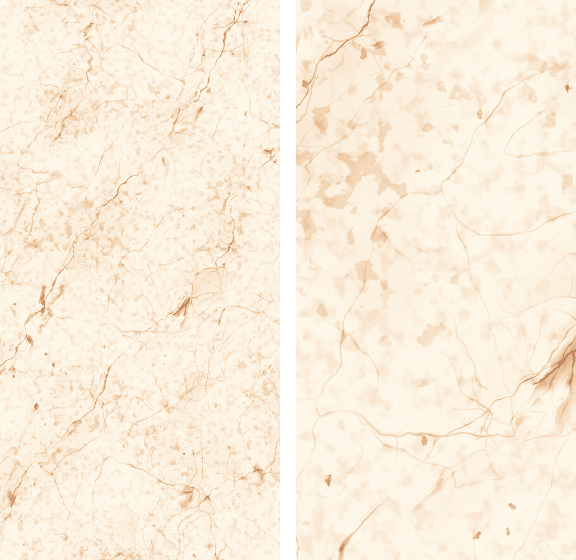
Left, the full canvas; right, a detail of the centre.
This texture is drawn by a WebGL 2 fragment shader. Its source:

```glsl
#version 300 es
precision highp float;
// Cream marble with rust-coloured diagonal veins, crackled webs, pits and freckles.
uniform vec2 u_resolution;
out vec4 fragColor;

const vec2 VEIN_DIR = vec2(0.55, 0.835);
const vec3 TONES[6] = vec3[6](
  vec3(0.995, 0.968, 0.912), vec3(0.98, 0.92, 0.84), vec3(0.96, 0.86, 0.75),
  vec3(0.94, 0.80, 0.65), vec3(0.88, 0.71, 0.55), vec3(0.77, 0.54, 0.38));

vec2 hash2(vec2 p) {
  vec3 q = fract((p.xyx + 61.7) * vec3(0.1031, 0.1030, 0.0973));
  q += dot(q, q.yzx + 33.33);
  return fract((q.xx + q.yz) * q.zy);
}

float noise(vec2 p) {
  vec2 i = floor(p), f = fract(p);
  f = f * f * (3.0 - 2.0 * f);
  float low = mix(hash2(i).x, hash2(i + vec2(1, 0)).x, f.x);
  float high = mix(hash2(i + vec2(0, 1)).x, hash2(i + vec2(1, 1)).x, f.x);
  return mix(low, high, f.y);
}

float fbm(vec2 p) {
  float sum = 0.0, gain = 0.516;
  for (int i = 0; i < 5; i++) {
    sum += gain * noise(p);
    p = mat2(1.6, 1.2, -1.2, 1.6) * p + 5.3;
    gain *= 0.5;
  }
  return sum;
}

vec2 warp(vec2 p, float frequency, float amount) {
  return amount * (vec2(fbm(p * frequency), fbm(p * frequency + 17.3)) - 0.5);
}

float line(float dist, float halfWidth, float pixel) {
  return 1.0 - smoothstep(0.3 * halfWidth, halfWidth + 0.8 * pixel, dist);
}

// Voronoi borders: x = distance to border, y = cell random, z = border random
vec3 crackle(vec2 p) {
  vec2 base = floor(p), nearCell = base, nearOffset = vec2(0);
  float best = 9.0;
  for (int y = -1; y <= 1; y++)
  for (int x = -1; x <= 1; x++) {
    vec2 cell = base + vec2(x, y);
    vec2 offset = cell + hash2(cell) - p;
    float d = dot(offset, offset);
    if (d < best) { best = d; nearCell = cell; nearOffset = offset; }
  }
  vec3 result = vec3(9.0, hash2(nearCell + 0.5).x, 0.0);
  for (int y = -2; y <= 2; y++)
  for (int x = -2; x <= 2; x++) {
    vec2 cell = nearCell + vec2(x, y);
    if (x == 0 && y == 0) continue;
    vec2 offset = cell + hash2(cell) - p;
    float d = dot(0.5 * (nearOffset + offset), normalize(offset - nearOffset));
    if (d < result.x) result.xz = vec2(d, hash2(cell + nearCell + 0.25).y);
  }
  return result;
}

float web(vec2 p, float scale, float keep, float halfWidth, float pixel) {
  vec3 c = crackle(p * scale);
  return line(c.x / scale, halfWidth, pixel) * smoothstep(keep, keep + 0.35, c.z);
}

float pits(vec2 p, float scale, float chance, float pixel) {
  vec2 cell = floor(p * scale), r = hash2(cell + 3.1);
  vec2 offset = fract(p * scale) - 0.35 - 0.3 * hash2(cell + 8.7);
  float d = length(offset * vec2(1.3, 0.9)) + 0.45 * (fbm(p * scale * 5.0) - 0.5);
  float soft = pixel * scale;
  float radius = mix(0.06, 0.18, r.y);
  return step(r.x, chance) * (1.0 - smoothstep(radius - soft, radius + soft, d));
}

vec3 toneRamp(float stain) {
  float t = clamp(stain, 0.0, 0.999) * 5.0;
  int i = int(t);
  return mix(TONES[i], TONES[i + 1], fract(t));
}

void main() {
  vec2 p = gl_FragCoord.xy / u_resolution.x;
  float pixel = 1.0 / u_resolution.x;
  vec2 bent = p + warp(p, 3.0, 0.17) + warp(p, 24.0, 0.026);
  float along = dot(bent, VEIN_DIR);
  float across = dot(bent, vec2(VEIN_DIR.y, -VEIN_DIR.x));
  float grain = fbm(p * 75.0);

  // Main diagonal veins and the broken zone around them
  float veins = 0.0, zone = 0.0;
  for (int i = 0; i < 5; i++) {
    float k = float(i);
    vec2 r = hash2(vec2(k, 7.0)) - 0.5;
    float center = -0.57 + 0.29 * k + 0.1 * r.x + 0.35 * r.y * (along - 1.0);
    center += 0.3 * (fbm(vec2(along * 2.2, k * 9.0)) - 0.5);
    float dist = abs(across - center);
    float strength = mix(0.55, 0.95, exp(-(k - 1.3) * (k - 1.3)));
    float presence = smoothstep(0.25, 0.6, fbm(vec2(along * 8.0, k * 5.0 + 40.0)));
    float swell = smoothstep(0.7, 0.95, noise(vec2(along * 14.0, k * 3.0 + 60.0)));
    veins = max(veins, strength * presence * line(dist, 0.0008 + 0.005 * swell, pixel));
    zone = max(zone, strength * exp(-dist * dist * 170.0));
  }

  // Webs of thinner cracks, stretched along the veins
  vec2 q = vec2(along * 0.75, across);
  float patchy = smoothstep(0.38, 0.62, fbm(p * 4.0 + 31.0));
  float worn = smoothstep(0.25, 0.6, fbm(p * 22.0 + 3.0));
  float webs = 0.62 * web(q, 4.5, 0.2, 0.0008, pixel) * mix(0.5, 1.0, patchy);
  webs = max(webs, 0.42 * web(q + 4.0, 9.0, 0.3, 0.0006, pixel) * mix(0.2, 1.0, patchy));
  float broken = zone * smoothstep(0.35, 0.55, fbm(p * 5.0 + 77.0));
  webs = max(webs, 0.85 * broken * web(q, 13.0, 0.05, 0.001, pixel));
  webs = max(webs, 0.55 * broken * web(q + 9.0, 25.0, 0.3, 0.0006, pixel));
  veins = max(veins, webs * mix(0.35, 1.0, worn));

  // Tan fragments and rust filling inside the broken zone
  vec3 shard = crackle(q * 13.0);
  float fill = 0.3 * broken * step(0.84, shard.y) * (0.6 + 0.8 * grain);
  float rust = zone * smoothstep(0.64, 0.68, fbm(q * vec2(12.0, 24.0) + 12.0));
  rust *= (1.0 - smoothstep(0.05, 0.22, shard.x)) * (0.5 + 0.9 * grain);

  // Cloudy ground, freckles and pits
  float cloud = fbm(p * 5.0 + 50.0);
  float ground = 0.1 * smoothstep(0.5, 0.75, cloud) + 0.24 * smoothstep(0.46, 0.8, grain);
  ground += 0.07 * zone * smoothstep(0.35, 0.65, fbm(p * 11.0));
  float freckles = smoothstep(0.62, 0.7, fbm(p * 55.0 + 9.0)) * smoothstep(0.36, 0.6, cloud);
  float lower = mix(1.0, 0.3, smoothstep(0.5, 0.9, p.y));
  float pitting = max(pits(p, 12.0, 0.03 * lower, pixel), pits(p + 3.0, 28.0, 0.05 * lower, pixel));
  pitting *= 0.55 + 0.6 * noise(p * 110.0);

  float stain = ground + 0.34 * freckles;
  stain = max(stain, max(fill, rust)) + veins * (0.6 + 0.6 * grain);
  fragColor = vec4(toneRamp(max(stain, pitting)), 1.0);
}
```
